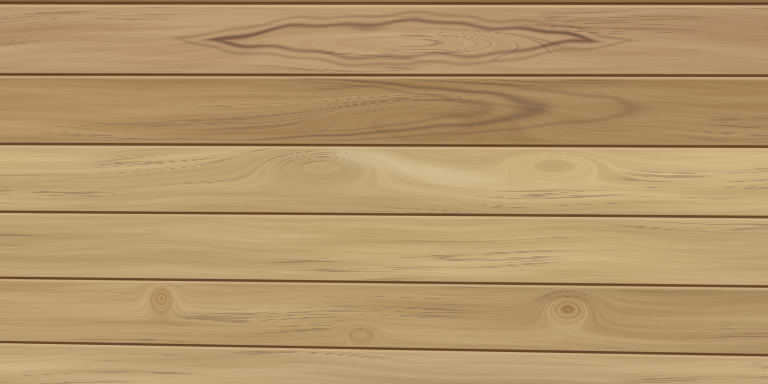
Write a Shadertoy shader that draws this texture.

```glsl
// Layered sines, stretched along x and bent by their own neighbours
float streaks(vec2 p, float seed) {
    float sum = 0.0, amp = 0.5;
    for (int i = 0; i < 6; i++) {
        float s = seed * 2.7 + float(i) * 1.9;
        float bend = sin(p.x + s) + 0.6 * sin(p.x * 1.73 - p.y * 0.31 + s * 1.4);
        sum += amp * sin(p.y + 1.2 * bend + s * 3.1);
        p = p * vec2(1.45, 1.87) + vec2(0.4 * sin(p.y * 0.6 + s), 0.5 * sin(p.x * 0.8));
        amp *= 0.74;
    }
    return sum;
}

// Soft bell around zero
float bell(float d, float width) {
    return exp(-d * d / (width * width));
}

// Planks counted downward; spacing tightens slightly toward the lower left
float plankCoord(vec2 uv) {
    float depth = 1.0 - uv.y - 0.008 - 0.002 * uv.x;
    float squeeze = mix(0.0023, 0.001, uv.x);
    return (0.188 - sqrt(0.188 * 0.188 - 4.0 * squeeze * depth)) / (2.0 * squeeze);
}

// Swellings in the grain: x, plank coordinate, half length, half height
const vec4 swells[7] = vec4[7](
    vec4(0.52, 0.50, 0.190, 0.23), vec4(0.56, 1.62, 0.130, 0.26),
    vec4(0.42, 2.25, 0.090, 0.30), vec4(0.72, 2.25, 0.060, 0.20),
    vec4(0.21, 4.25, 0.018, 0.22), vec4(0.74, 4.32, 0.036, 0.25),
    vec4(0.47, 4.78, 0.018, 0.12));

const vec3 tones[7] = vec3[7](
    vec3(0.52, 0.38, 0.25), vec3(0.715, 0.58, 0.425), vec3(0.67, 0.535, 0.365),
    vec3(0.765, 0.665, 0.475), vec3(0.745, 0.64, 0.455), vec3(0.71, 0.59, 0.415),
    vec3(0.74, 0.635, 0.46));

void mainImage(out vec4 fragColor, in vec2 fragCoord) {
    vec2 uv = fragCoord / iResolution.xy;
    float x = uv.x, k = plankCoord(uv);
    float plank = floor(k), v = k - plank;
    int index = clamp(int(plank) + 1, 0, 6);

    // Grain height, raised around swellings so that it closes into rings
    float grain = v + 0.04 * sin(x * 9.0 + plank * 2.3) + 0.02 * sin(x * 23.0 + plank);
    float knot = 0.0;
    for (int i = 0; i < 7; i++) {
        vec4 s = swells[i];
        if (floor(s.y) != plank) continue;
        vec2 q = (vec2(x, k) - s.xy) / s.zw;
        float bump = exp(-dot(q, q));
        grain += 0.65 * bump;
        if (s.z < 0.04) knot += bump;
    }

    // Broad tone and fine fibres
    float broad = streaks(vec2(x * 5.0, grain * 6.0), plank + 1.0);
    float fine = streaks(vec2(x * 14.0, grain * 38.0), plank + 7.0);
    vec3 color = tones[index] + broad * vec3(0.033, 0.036, 0.034);
    color += fine * vec3(0.011, 0.012, 0.012);
    color += 0.02 * sin(x * 4.3 + plank * 1.7) * vec3(1.0, 1.0, 0.8);
    color += knot * sin(grain * 75.0) * vec3(0.035, 0.04, 0.04);
    color -= 0.06 * knot * knot * vec3(0.7, 1.0, 1.0);

    // Broken dark veins along grain contours
    float contour = streaks(vec2(x * 3.0, grain * 9.0), plank * 1.6 + 3.0);
    float gaps = smoothstep(0.0, 0.9, sin(x * 8.0 + plank * 2.1 + v * 5.0) + 0.4 * sin(x * 21.0 - v * 9.0));
    float vein = 0.32 * bell(contour - 0.25, 0.12) * gaps;
    float wobble = 0.025 * sin(x * 37.0) + 0.015 * sin(x * 83.0 + v * 6.0);

    // Long pointed eye
    if (plank == 0.0) {
        vec2 q = vec2((x - 0.525) / 0.245, (v - 0.5 + wobble) / 0.24);
        float eye = abs(q.y) + q.x * q.x;
        float tip = smoothstep(0.45, 0.95, abs(q.x)) * step(abs(q.x), 1.15);
        vein += bell(eye - 1.0, 0.12) * (0.4 + 0.3 * tip + 0.15 * step(q.y, 0.0));
        vein += 0.25 * bell(eye - 1.45, 0.1) + 0.3 * bell(q.x + 0.2, 0.1) * bell(q.y + 0.75, 0.13);
    }
    // Nested arches opening to the left
    if (plank == 1.0) {
        float arch = x + 1.7 * (v - 0.46) * (v - 0.46) + 0.4 * wobble;
        vein += 0.45 * bell(arch - 0.70, 0.025) * smoothstep(0.28, 0.4, x);
        vein += 0.25 * (bell(arch - 0.62, 0.015) + bell(arch - 0.82, 0.018)) * smoothstep(0.3, 0.5, x);
    }
    color = mix(color, vec3(0.40, 0.29, 0.24), clamp(vein, 0.0, 0.75));

    // Pale slanting flash of sapwood
    if (plank == 2.0) {
        float slant = v - 0.08 - 2.1 * (x - 0.42) - wobble;
        float flash = bell(slant, 0.13) * smoothstep(0.40, 0.46, x) * smoothstep(0.70, 0.58, x);
        color = mix(color, vec3(0.84, 0.77, 0.61), 0.6 * flash);
    }

    // Joint: shaded groove with a lit edge on each side
    float toJoint = (v < 0.5 ? v : v - 1.0) * 0.18;
    float soft = 0.5 / iResolution.y;
    color *= 1.0 - 0.10 * bell(toJoint, 0.012);
    color = mix(color, vec3(0.86, 0.74, 0.56), 0.65 * bell(toJoint - 0.0065, 0.003 + soft));
    color = mix(color, vec3(0.82, 0.67, 0.47), 0.30 * bell(toJoint + 0.007, 0.003 + soft));
    float groove = 1.0 - smoothstep(0.0028 - soft, 0.0038 + soft, abs(toJoint));
    color = mix(color, vec3(0.36, 0.22, 0.13), 0.85 * groove);

    fragColor = vec4(clamp(color, 0.0, 1.0), 1.0);
}
```
